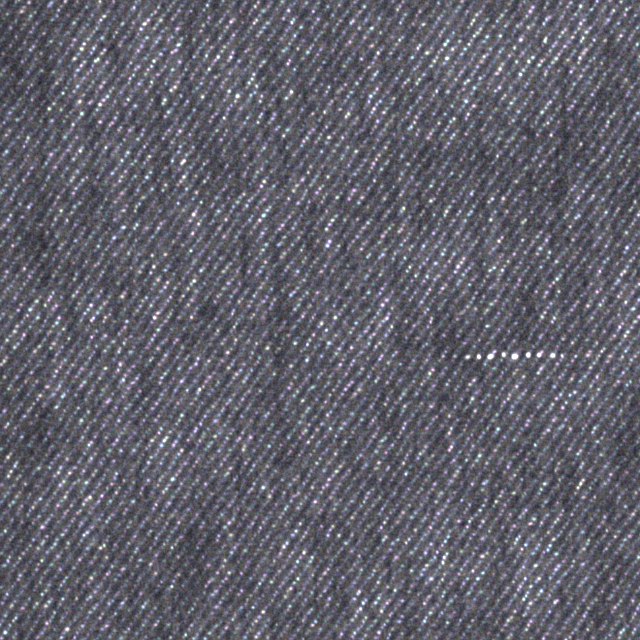
A WebGL 2 fragment shader for this texture:

```glsl
#version 300 es
precision highp float;

uniform vec2 u_resolution;
out vec4 fragColor;

float hash(vec2 p) {
  vec3 q = fract(vec3(p.xyx) * 0.1031);
  q += dot(q, q.yzx + 33.33);
  return fract((q.x + q.y) * q.z);
}

vec2 gradient(vec2 cell) {
  float angle = 6.2832 * hash(cell + 17.0);
  return vec2(cos(angle), sin(angle));
}

// Gradient noise, roughly -0.7 to 0.7
float noise(vec2 p) {
  vec2 i = floor(p), f = fract(p);
  vec2 u = f * f * f * (f * (f * 6.0 - 15.0) + 10.0);
  vec2 e = vec2(1.0, 0.0);
  float a = dot(gradient(i), f);
  float b = dot(gradient(i + e.xy), f - e.xy);
  float c = dot(gradient(i + e.yx), f - e.yx);
  float d = dot(gradient(i + e.xx), f - e.xx);
  return mix(mix(a, b, u.x), mix(c, d, u.x), u.y);
}

// Pale weft stitches showing on every fourth crossing, with one worn row
vec3 stitches(vec2 thread, float fade) {
  vec3 light = vec3(0.0);
  for (int y = -1; y <= 1; y++) {
    for (int x = -2; x <= 2; x++) {
      vec2 id = floor(thread) + vec2(x, y);
      if (mod(id.x - id.y + 400.0, 4.0) > 0.5) continue;

      float h = hash(id + 7.0);
      float across = (id.x + 0.5) / 212.0;
      float worn = id.y == 66.0
        ? smoothstep(0.67, 0.77, across) * (1.0 - smoothstep(0.79, 0.96, across)) : 0.0;
      worn *= 0.65 + 0.35 * h;
      vec2 jitter = vec2(hash(id + 3.0), hash(id + 41.0)) - 0.5;
      vec2 d = (thread - id - 0.5 - 0.55 * jitter) * vec2(0.7075, 1.0);
      float spot = exp(-dot(d, d) * mix(5.0 + 2.5 * hash(id + 63.0), 2.6, worn));

      vec3 tint = 1.0 + 0.18 * cos(6.2832 * (hash(id + 91.0) + vec3(0.0, 0.33, 0.67)));
      float strength = (0.06 + 0.26 * h + 0.2 * h * h) * fade;
      light += spot * mix(tint * strength, vec3(1.8), worn);
    }
  }
  return light;
}

void main() {
  vec2 uv = gl_FragCoord.xy / u_resolution;

  // 212 warp threads by 150 weft threads, with yarns slipping along their length
  vec2 drift = vec2(noise(uv * vec2(9.0, 5.0)), noise(uv * vec2(12.0, 6.0) + 30.0));
  float slip = noise(uv * vec2(48.0, 9.0) + 61.0);
  vec2 thread = uv * vec2(212.0, 150.0) + vec2(0.9, 0.5) * drift + vec2(0.9, 0.35) * slip;

  // Uneven dye: broad patches, vertical streaks and single yarns
  float patches = noise(uv * 5.0 + 9.0) + 0.6 * noise(uv * 14.0);
  float streaks = noise(uv * vec2(38.0, 5.0) + 50.0);
  float yarn = noise(vec2(thread.x * 0.5, uv.y * 22.0));
  float clumps = noise(uv * vec2(72.0, 44.0) + 24.0);
  float grain = noise(uv * 190.0) + 0.8 * noise(uv * 330.0 + 5.0);

  // Diagonal ribs between dark furrows
  float rib = 0.5 + 0.5 * cos(6.2832 * ((thread.x - thread.y) / 4.0 + 0.25 * clumps));
  vec3 furrow = mix(vec3(0.27, 0.27, 0.315), vec3(0.36, 0.345, 0.345),
                    smoothstep(-0.35, 0.35, noise(uv * 75.0 + 70.0)));
  vec3 color = mix(furrow, vec3(0.365, 0.37, 0.435), 0.85 * rib);
  color *= 1.0 + 0.18 * patches + 0.22 * streaks + 0.22 * yarn + 0.14 * clumps + 0.32 * grain;
  color += 0.07 * vec3(noise(uv * 150.0 + 11.0), noise(uv * 150.0 + 47.0),
                       noise(uv * 150.0 + 83.0));

  float fade = clamp(1.05 + 0.5 * patches + 0.8 * streaks + 0.9 * clumps + 0.6 * yarn, 0.15, 2.0);
  color += stitches(thread, fade) * vec3(0.98, 0.98, 1.02);
  color *= mix(0.92, 1.0, smoothstep(0.0, 0.15, uv.x));

  fragColor = vec4(clamp(color, 0.0, 1.0), 1.0);
}
```
